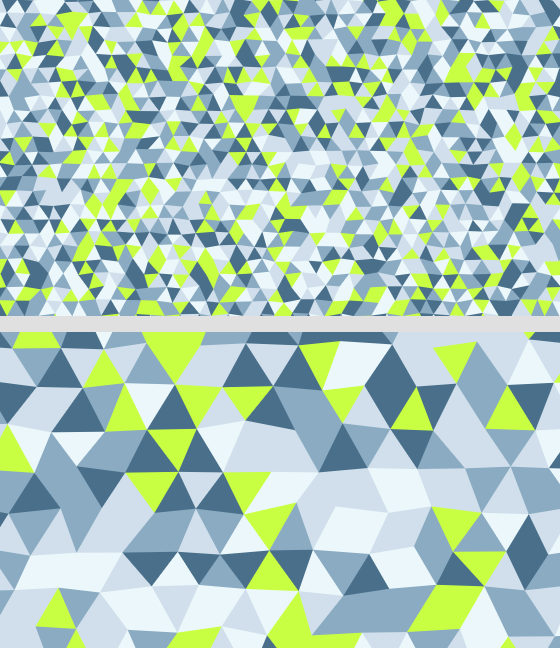
Top, the full canvas; bottom, a detail of the centre.
Give the GLSL for this background, as a WebGL 1 fragment shader.

```glsl
precision highp float;

uniform vec2 u_resolution;

const float SIDES_PER_HEIGHT = 20.0; // triangle sides along the canvas height
const float ROW_HEIGHT = 0.8660254;  // height of an equilateral triangle
const float JITTER = 0.26;           // full range of vertex displacement

float hash(vec2 p, float seed) {
    return fract(sin(dot(p, vec2(127.1, 311.7)) + seed * 74.7) * 43758.545);
}

// Lattice node to plane position, randomly displaced
vec2 vertexAt(vec2 node) {
    vec2 offset = vec2(hash(node, 1.0), hash(node, 2.0)) - 0.5;
    return vec2(node.x + 0.5 * node.y, node.y * ROW_HEIGHT) + JITTER * offset;
}

// Signed distance to the line a-b, positive on its left
float edgeDistance(vec2 p, vec2 a, vec2 b) {
    vec2 edge = b - a;
    return dot(p - a, normalize(vec2(-edge.y, edge.x)));
}

// Antialiased coverage of a counterclockwise triangle
float triangleCoverage(vec2 p, vec2 a, vec2 b, vec2 c, float pixel) {
    float inside = min(edgeDistance(p, a, b),
                       min(edgeDistance(p, b, c), edgeDistance(p, c, a)));
    return clamp(0.5 + inside / pixel, 0.0, 1.0);
}

vec3 palette(float t) {
    vec3 ice = vec3(0.92, 0.97, 0.98);
    vec3 mist = vec3(0.815, 0.875, 0.92);
    vec3 steel = vec3(0.54, 0.67, 0.76);
    vec3 slate = vec3(0.285, 0.435, 0.54);
    vec3 lime = vec3(0.79, 1.0, 0.26);
    if (t < 0.195) return ice;
    if (t < 0.39) return mist;
    if (t < 0.605) return steel;
    if (t < 0.80) return slate;
    return lime;
}

void main() {
    float pixel = SIDES_PER_HEIGHT / u_resolution.y;
    // Rows are counted from the top edge
    vec2 p = vec2(gl_FragCoord.x, u_resolution.y - gl_FragCoord.y) * pixel;

    float row = p.y / ROW_HEIGHT;
    vec2 home = floor(vec2(p.x - 0.5 * row, row));

    // Blend both triangles of each nearby cell by coverage
    vec3 colorSum = vec3(0.0);
    float coverageSum = 0.0;
    for (int j = -1; j <= 1; j++) {
        for (int i = -1; i <= 1; i++) {
            vec2 cell = home + vec2(float(i), float(j));
            vec2 a = vertexAt(cell);
            vec2 b = vertexAt(cell + vec2(1.0, 0.0));
            vec2 c = vertexAt(cell + vec2(0.0, 1.0));
            vec2 d = vertexAt(cell + vec2(1.0, 1.0));
            float first = triangleCoverage(p, a, b, c, pixel);
            float second = triangleCoverage(p, b, d, c, pixel);
            colorSum += first * palette(hash(cell, 3.0));
            colorSum += second * palette(hash(cell, 4.0));
            coverageSum += first + second;
        }
    }

    gl_FragColor = vec4(colorSum / max(coverageSum, 0.001), 1.0);
}
```
